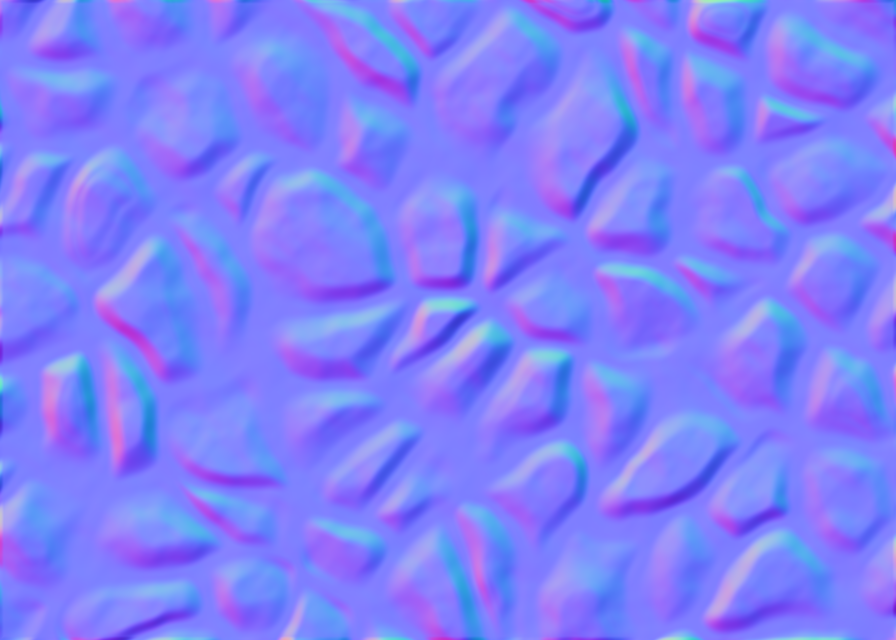
Reproduce this texture map procedurally as a Shadertoy shader.

```glsl
// Tangent-space normal map of a wall of soft, rounded, irregular field stones.

const float STONES_PER_HEIGHT = 6.7;
const float JITTER = 0.8;          // scatter of stone centres
const float SIZE_SPREAD = 0.2;     // larger: more unequal stones
const float GAP = 0.045;           // half width of the flat joints
const float CORNER_ROUNDING = 0.05;
const vec2 BEVEL_RANGE = vec2(0.17, 0.30);
const vec2 HEIGHT_RANGE = vec2(0.055, 0.105);
const float DOME = 0.11;           // curvature of the stone faces
const float TILT = 0.22;           // random lean of each face
const float TERRACE = 0.022;       // worn step inside some stones
const float LUMPS = 0.042;
const float GRAIN = 0.007;
const float SOFTNESS = 0.042;      // sampling radius of the slope
const float RIM_WIDTH = 0.007;     // steeper strip along the canvas border
const float RIM_GAIN = 1.5;

vec3 hash3(vec2 p) {
    vec3 q = fract(p.xyx * vec3(0.1031, 0.1030, 0.0973) + 0.37);
    q += dot(q, q.yxz + 33.33);
    return fract((q.xxy + q.yzz) * q.zyx);
}

// Smooth value noise, two channels in -0.5..0.5
vec2 noise2(vec2 p) {
    vec2 i = floor(p), f = fract(p);
    f = f * f * f * (f * (f * 6.0 - 15.0) + 10.0);
    vec2 low = mix(hash3(i).xy, hash3(i + vec2(1, 0)).xy, f.x);
    vec2 high = mix(hash3(i + vec2(0, 1)).xy, hash3(i + vec2(1, 1)).xy, f.x);
    return mix(low, high, f.y) - 0.5;
}

// Offset to a stone centre (xy) and its size weight (z)
vec3 stoneSite(vec2 cell, vec2 p) {
    vec3 h = hash3(cell + 61.0);
    return vec3(cell + 0.5 + JITTER * (h.xy - 0.5) - p, h.z * SIZE_SPREAD);
}

// Power diagram: offset to the owning centre (xy), rounded border distance (z)
vec3 stoneField(vec2 p, out vec2 owner) {
    vec2 base = floor(p);
    vec3 own = vec3(0.0);
    float best = 1e3;
    owner = base;
    for (int y = -2; y <= 2; y++)
    for (int x = -2; x <= 2; x++) {
        vec2 cell = base + vec2(x, y);
        vec3 site = stoneSite(cell, p);
        float power = dot(site.xy, site.xy) - site.z;
        if (power < best) {
            best = power;
            own = site;
            owner = cell;
        }
    }
    // Soft minimum of the distances to all dividing lines
    float sum = 1e-9;
    for (int y = -2; y <= 2; y++)
    for (int x = -2; x <= 2; x++) {
        vec2 cell = base + vec2(x, y);
        if (cell == owner) continue;
        vec3 site = stoneSite(cell, p);
        float power = dot(site.xy, site.xy) - site.z;
        float toLine = 0.5 * (power - best) / max(length(site.xy - own.xy), 0.05);
        sum += exp(-toLine / CORNER_ROUNDING);
    }
    return vec3(own.xy, -CORNER_ROUNDING * log(sum));
}

float surfaceHeight(vec2 p) {
    // Bend the layout so that stones stretch and lean in places
    vec2 q = p + 0.85 * noise2(p * 0.55 + 3.7) + 0.22 * noise2(p * 1.7 + 9.1)
               + 0.045 * noise2(p * 4.5);
    vec2 owner;
    vec3 stone = stoneField(q, owner);
    vec3 shape = hash3(owner + 137.0);
    vec3 pose = hash3(owner + 291.0);

    // Bevelled body with a domed, tilted face
    float bevel = mix(BEVEL_RANGE.x, BEVEL_RANGE.y, shape.x);
    float body = smoothstep(GAP, GAP + bevel, stone.z);
    float face = mix(HEIGHT_RANGE.x, HEIGHT_RANGE.y, shape.y);
    face -= DOME * dot(stone.xy, stone.xy) + TILT * dot(pose.xy - 0.5, stone.xy);
    face += TERRACE * smoothstep(0.5, 0.8, pose.z) * smoothstep(0.23, 0.36, stone.z);

    // Worn lumps and faint grain, weaker in the joints
    vec2 turned = mat2(0.8, 0.6, -0.6, 0.8) * p;
    float relief = LUMPS * noise2(turned * 2.9 + 17.0).x
                 + GRAIN * noise2(turned * 8.0 + 5.0).y;
    return body * face + relief * mix(0.35, 1.0, body);
}

void mainImage(out vec4 fragColor, in vec2 fragCoord) {
    vec2 uv = fragCoord / iResolution.y;
    vec2 p = uv * STONES_PER_HEIGHT + 20.0;
    vec2 e = vec2(SOFTNESS, 0.0);

    // Left faces lean to red, upper faces to green
    vec2 slope = vec2(surfaceHeight(p + e.xy) - surfaceHeight(p - e.xy),
                      surfaceHeight(p - e.yx) - surfaceHeight(p + e.yx)) / (2.0 * SOFTNESS);

    // Strengthened relief at the canvas border
    vec2 inset = min(uv, iResolution.xy / iResolution.y - uv);
    slope *= 1.0 + RIM_GAIN * (1.0 - smoothstep(0.0, RIM_WIDTH, min(inset.x, inset.y)));

    vec3 normal = normalize(vec3(slope, 1.0));
    fragColor = vec4(0.5 + 0.5 * normal, 1.0);
}
```
